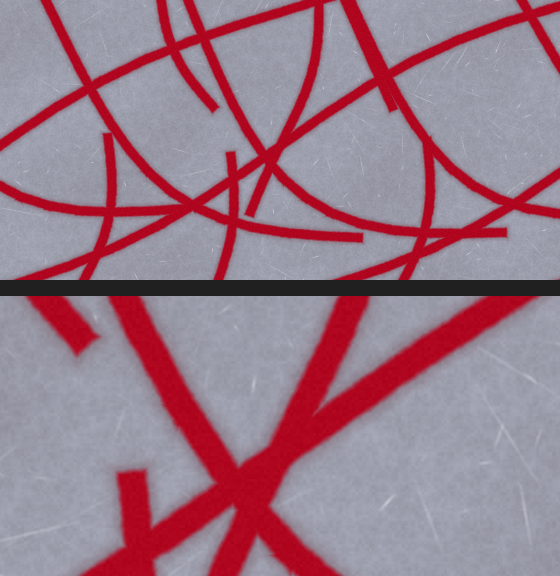
Top, the full canvas; bottom, a detail of the centre.
Reproduce this texture procedurally as a Shadertoy shader.

```glsl
const vec3 STRAND_RED = vec3(0.69, 0.02, 0.12);
const vec3 RIM_GREY = vec3(0.55, 0.48, 0.53);
const vec3 SLATE = vec3(0.575, 0.575, 0.625);
const vec3 PALE = vec3(0.645, 0.657, 0.718);
const vec3 SCRATCH_WHITE = vec3(0.85, 0.86, 0.89);
const float HALF_WIDTH = 0.0168;
const float EDGE_BLUR = 0.0045;
const float RIM_REACH = 0.011;
const float SCRATCH_WIDTH = 0.0036;
const int SEGMENTS = 14;
const float PI = 3.14159;

vec2 hash2(vec2 p) {
    vec3 q = fract(p.xyx * vec3(0.1031, 0.103, 0.0973));
    q += dot(q, q.yzx + 33.33);
    return fract((q.xx + q.yz) * q.zy);
}

// Distance to a segment with square ends
float segmentDistance(vec2 p, vec2 a, vec2 b) {
    vec2 dir = normalize(b - a);
    vec2 q = p - a;
    float along = dot(q, dir);
    along -= clamp(along, 0.0, length(b - a));
    return max(abs(along), abs(dot(q, vec2(-dir.y, dir.x))));
}

// Chord from a along v, bent sideways by a bow and an S wave
float strandDistance(vec2 p, vec2 a, vec2 v, float bow, float wave) {
    float d = 10.0;
    vec2 side = vec2(-v.y, v.x);
    vec2 last = a;
    for (int i = 1; i <= SEGMENTS; i++) {
        float t = float(i) / float(SEGMENTS);
        vec2 next = a + v * t + side * (bow * sin(PI * t) + wave * sin(2.0 * PI * t));
        d = min(d, segmentDistance(p, last, next));
        last = next;
    }
    return d;
}

float netDistance(vec2 p) {
    float d = 10.0;
    for (int i = 0; i < 5; i++) {
        float k = float(i);
        vec2 jitter = hash2(vec2(k, 7.0)) - 0.5;

        // Long rising strands
        if (i < 4) d = min(d, strandDistance(p, vec2(-0.1, 0.42 - 0.5 * k + 0.06 * jitter.x),
            vec2(2.25, 1.12 + 0.1 * jitter.y), 0.02 * jitter.x, 0.028 * cos(PI * k)));

        // Hooks dropping from the top and levelling out
        d = min(d, strandDistance(p, vec2(-0.47 + 0.57 * k, 1.07) + vec2(0.1, 0.0) * jitter,
            vec2(1.15, -0.84 + 0.2 * jitter.y), -0.21 + 0.06 * jitter.x, 0.02));

        // Steep strands leaning left, some with open ends
        if (i < 4) d = min(d, strandDistance(p,
            vec2(0.41 + 0.38 * k, 0.68 + 0.38 * cos(2.1 * (k - 2.0))) + 0.12 * jitter,
            vec2(-0.2 + 0.16 * jitter.x, -0.78), 0.09 + 0.08 * jitter.y, 0.02));

        // Short branches from the top
        if (i < 2) d = min(d, strandDistance(p, vec2(0.57 + 0.64 * k, 1.05),
            vec2(0.19, -0.43), -0.1 + 0.1 * k, 0.0));
    }
    return d;
}

// Cellular noise: distance to the nearest scattered point
float cellular(vec2 p) {
    vec2 cell = floor(p);
    float d = 2.0;
    for (int y = -1; y <= 1; y++)
    for (int x = -1; x <= 1; x++) {
        vec2 id = cell + vec2(x, y);
        d = min(d, length(p - id - hash2(id + 50.0)));
    }
    return d;
}

// One straight scratch per cell; reach is its largest half length in cells
float scratches(vec2 p, float scale, float reach, float seed) {
    vec2 q = p * scale;
    vec2 cell = floor(q);
    float light = 0.0;
    for (int y = -1; y <= 1; y++)
    for (int x = -1; x <= 1; x++) {
        vec2 id = cell + vec2(x, y);
        vec2 shape = hash2(id + seed);
        vec2 look = hash2(id + seed + 31.7);
        vec2 dir = vec2(cos(PI * shape.x), sin(PI * shape.x));
        vec2 r = q - id - hash2(id + seed + 73.1);
        float halfLength = reach * mix(0.2, 1.0, shape.y);
        float along = clamp(dot(r, dir), -halfLength, halfLength);
        float taper = 1.0 - 0.7 * abs(along) / halfLength;
        float line = 1.0 - smoothstep(0.0, SCRATCH_WIDTH * scale, length(r - dir * along));
        light = max(light, line * taper * look.x * look.x * look.x);
    }
    return light;
}

// Uneven cloudiness from layered sines, about -1 to 1
float clouds(vec2 p) {
    vec2 q = p + 0.06 * sin(p.yx * 9.0 + vec2(1.0, 4.0));
    return 0.45 * sin(q.x * 7.0 + 2.0 * sin(q.y * 5.0))
         + 0.35 * sin(q.y * 13.0 - 5.0 * q.x + 1.3)
         + 0.2 * sin(q.x * 31.0 + 3.0 * sin(q.y * 23.0));
}

void mainImage(out vec4 fragColor, in vec2 fragCoord) {
    vec2 p = fragCoord / iResolution.y;
    float blur = max(EDGE_BLUR, 0.75 / iResolution.y);
    float mottle = cellular(p * 34.0) + cellular(p * 90.0) - 1.0;
    float grain = hash2(floor(p * 256.0)).x - 0.5;

    // Scuffed grey sheet
    vec3 color = mix(SLATE, PALE, clamp(0.52 + 0.3 * clouds(p) + 0.4 * mottle, 0.0, 1.0));
    float scuffs = 0.75 * scratches(p, 17.0, 0.3, 3.0)
                 + 0.45 * scratches(p, 9.0, 0.8, 11.0)
                 + 0.4 * scratches(p, 4.5, 0.7, 23.0);
    color = mix(color, SCRATCH_WHITE, min(scuffs, 0.9));

    // Red strands with a dull rim
    float d = netDistance(p) - HALF_WIDTH + 0.0015 * mottle;
    color = mix(color, RIM_GREY, 0.85 * exp(-pow(max(d, 0.0) / RIM_REACH, 2.0)));
    color = mix(STRAND_RED, color, smoothstep(-blur, blur, d));

    fragColor = vec4(color + 0.025 * grain, 1.0);
}
```
